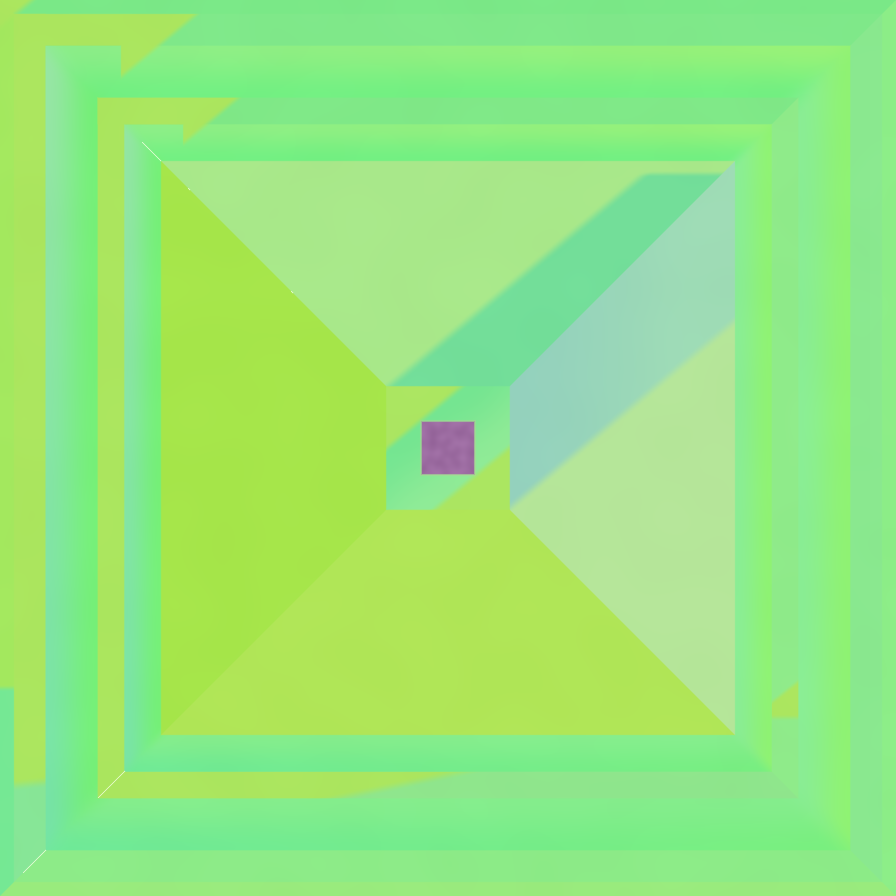
This background is drawn by a three.js fragment shader. Its source:

```glsl
// Stepped pyramid seen from above, in nested square channels with slanted soft shadows.
varying vec2 vUv;

float hash(vec2 p) {
  return fract(sin(dot(p, vec2(127.1, 311.7))) * 43758.5);
}

vec2 gradient(vec2 cell) {
  float a = 6.2832 * hash(cell);
  return vec2(cos(a), sin(a));
}

float gradientNoise(vec2 p) {
  vec2 i = floor(p), f = fract(p);
  vec2 u = f * f * (3.0 - 2.0 * f), e = vec2(1.0, 0.0);
  float low = mix(dot(gradient(i), f), dot(gradient(i + e.xy), f - e.xy), u.x);
  float high = mix(dot(gradient(i + e.yx), f - e.yx), dot(gradient(i + e.xx), f - e.xx), u.x);
  return mix(low, high, u.y);
}

float soft(float d, float width) {
  return smoothstep(-width, width, d);
}

float inside(float r, float halfSize) {
  return soft(halfSize - r, 0.001);
}

// Four sides of a square, joined along its diagonals
vec3 sides(vec2 p, float blend, vec3 left, vec3 right, vec3 bottom, vec3 top) {
  vec3 h = mix(left, right, step(0.0, p.x));
  vec3 v = mix(bottom, top, step(0.0, p.y));
  return mix(v, h, soft(abs(p.x) - abs(p.y), blend));
}

// Sunken channel: t runs from its inner to its outer edge
vec3 channel(vec2 p, float t, float blend) {
  vec3 inner = sides(p, blend, vec3(0.46, 0.94, 0.47), vec3(0.54, 0.93, 0.58),
                     vec3(0.52, 0.93, 0.55), vec3(0.45, 0.94, 0.51));
  vec3 leftRim = mix(vec3(0.45, 0.89, 0.65), vec3(0.60, 0.90, 0.64), vUv.y);
  vec3 topRim = mix(vec3(0.54, 0.93, 0.54), vec3(0.60, 0.95, 0.46), vUv.x);
  vec3 bottomRim = mix(vec3(0.43, 0.91, 0.60), vec3(0.48, 0.94, 0.49), vUv.x);
  vec3 rim = sides(p, blend, leftRim, vec3(0.56, 0.95, 0.45), bottomRim, topRim);
  return mix(inner, rim, smoothstep(0.0, 1.0, t));
}

// Sunlit corner whose slanted end spills past the ledge
float litCorner(vec2 p, float offset, float ledge, float spill) {
  float reach = max(soft(p.y - ledge, 0.001), soft(p.x - spill, 0.001));
  return soft(p.y - 0.83 * p.x - offset, 0.005) * reach;
}

void main() {
  vec2 p = vUv - 0.5;
  float r = max(abs(p.x), abs(p.y));
  float slant = p.y - 0.83 * p.x;
  vec3 lime = vec3(0.67, 0.90, 0.37);

  // Outer border
  vec3 leftBorder = mix(vec3(0.46, 0.91, 0.58), vec3(0.64, 0.91, 0.37), soft(p.y + 0.268, 0.004));
  vec3 color = sides(p, 0.001, leftBorder, vec3(0.55, 0.93, 0.53),
                     vec3(0.60, 0.92, 0.49), vec3(0.48, 0.91, 0.53));
  color = mix(color, lime, soft(slant - 0.885, 0.006));

  // Outer ledge and channel
  vec3 ledge = sides(p, 0.001, vec3(0.53, 0.90, 0.59), vec3(0.54, 0.91, 0.56),
                     vec3(0.55, 0.92, 0.53), vec3(0.50, 0.91, 0.54));
  float lit = soft(-0.449 - p.x, 0.001) * soft(p.y + 0.375 - 0.1 * (p.x + 0.47), 0.007);
  color = mix(color, mix(ledge, lime, lit), inside(r, 0.4844));
  color = mix(color, channel(p, (r - 0.391) / 0.058, 0.025), inside(r, 0.449));
  lit = litCorner(p, 0.717, 0.449, -0.365);
  color = mix(color, lime, lit * inside(r, 0.4844));

  // Inner ledge and channel
  ledge = sides(p, 0.001, lime, vec3(0.56, 0.92, 0.54),
                vec3(0.56, 0.90, 0.55), vec3(0.50, 0.91, 0.53));
  lit = soft(-0.361 - p.y, 0.001) * soft(p.y + 0.365 - 0.21 * p.x, 0.006);
  float patchLit = soft(p.x - 0.361, 0.001) * soft(p.y + 0.301, 0.004)
                 * soft(0.8 * p.x - 0.573 - p.y, 0.004);
  color = mix(color, mix(ledge, lime, max(lit, patchLit)), inside(r, 0.391));
  color = mix(color, channel(p, (r - 0.3203) / 0.041, 0.012), inside(r, 0.3613));
  lit = litCorner(p, 0.585, 0.361, -0.2956);
  color = mix(color, lime, lit * inside(r, 0.391));

  // Pyramid faces, with a shadow band over the top and right ones
  float band = soft(0.124 - abs(slant), 0.008);
  float topBand = band * soft(0.306 - p.y, 0.004);
  vec3 topFace = mix(vec3(0.66, 0.91, 0.54), vec3(0.45, 0.87, 0.60), topBand);
  vec3 rightShade = mix(vec3(0.58, 0.82, 0.74), vec3(0.62, 0.86, 0.71), smoothstep(0.07, 0.3, p.x));
  vec3 rightFace = mix(vec3(0.71, 0.90, 0.60), rightShade, band);
  vec3 faces = sides(p, 0.001, vec3(0.65, 0.90, 0.29), rightFace, vec3(0.69, 0.90, 0.34), topFace);
  color = mix(color, faces, inside(r, 0.3203));

  // Platform and its shadow
  vec3 shade = mix(vec3(0.56, 0.92, 0.59), vec3(0.46, 0.90, 0.57), soft(slant, 0.05));
  vec3 platform = mix(vec3(0.67, 0.90, 0.38), shade, soft(0.056 - abs(slant), 0.006));
  color = mix(color, platform, inside(r, 0.069));

  // Violet block with a pale rim
  color = mix(color, vec3(0.70, 0.82, 0.58), 0.6 * inside(r, 0.031));
  vec3 violet = vec3(0.61, 0.42, 0.63) + 0.05 * gradientNoise(p * 90.0);
  color = mix(color, violet, inside(r, 0.0293));

  // Broken glints on the left diagonals
  float seam = soft(0.0008 - abs(abs(p.x) - abs(p.y)), 0.0006) * step(p.x, 0.0);
  float low = step(0.449, r) * step(r, 0.474) + step(0.361, r) * step(r, 0.391);
  float dots = step(0.157, r) * step(r, 0.3) * step(0.94, hash(vec2(floor(r * 400.0), 3.0)));
  float high = step(0.3203, r) * step(r, 0.341) + dots;
  color = mix(color, vec3(0.95, 1.0, 0.88), 0.75 * seam * mix(low, high, step(0.0, p.y)));

  color += 0.008 * gradientNoise(vUv * 14.0);
  gl_FragColor = vec4(color, 1.0);
}
```
